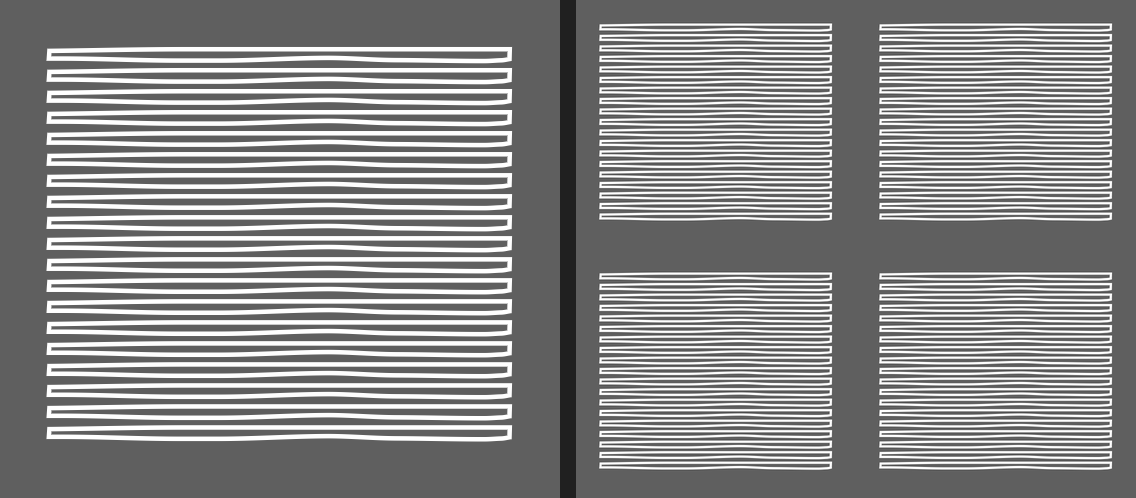
Left, the tile; right, the same tile 2 across and 2 down.
Reproduce this pattern procedurally as a Shadertoy shader.

```glsl
// Nineteen long, thin, hand-drawn white frames stacked on a plain grey ground.

const vec3 GROUND = vec3(0.373);
const vec3 INK = vec3(1.0);

// All lengths are fractions of the canvas width.
const float CANVAS_HEIGHT = 0.890625;
const float FRAME_COUNT = 19.0;
const float STACK_TOP = 0.0796;
const float PITCH = 0.03758;
const float STROKE = 0.0081;

// Upper outline: sags slightly towards the left end.
float upperEdge(float x) {
    return 0.0044 + 0.0034 * (1.0 - smoothstep(0.02, 0.33, x));
}

// Lower outline: a slow wave with a pinch right of centre and a rounded right end.
float lowerEdge(float x) {
    float y = 0.0292;
    y += 0.0036 * smoothstep(0.11, 0.32, x);
    y -= 0.0048 * smoothstep(0.39, 0.590, x);
    y += 0.0040 * smoothstep(0.585, 0.71, x);
    y += 0.0016 * smoothstep(0.70, 0.86, x);
    y -= 0.0014 * smoothstep(0.865, 0.90, x);
    y -= 0.0030 * smoothstep(0.895, 0.918, x);
    return y;
}

// Signed distance to the filled frame; y runs downwards inside its row.
float frameDistance(vec2 p) {
    float left = 0.0850 - 0.07 * p.y;
    float right = 0.9146 - 0.03 * p.y;
    float sides = max(left - p.x, p.x - right);
    float edges = max(upperEdge(p.x) - p.y, p.y - lowerEdge(p.x));
    return max(sides, edges);
}

// Keeps a band of the given width just inside the outline.
float outlineDistance(float d, float width) {
    return max(d, -d - width);
}

// Repeats rows a limited number of times, leaving an empty margin that tiles.
vec2 stackRows(vec2 p, float start, float pitch, float count) {
    float row = clamp(floor((p.y - start) / pitch), 0.0, count - 1.0);
    return vec2(p.x, p.y - start - row * pitch);
}

void mainImage(out vec4 fragColor, in vec2 fragCoord) {
    vec2 uv = fragCoord / iResolution.xy;
    vec2 p = vec2(uv.x, (1.0 - uv.y) * CANVAS_HEIGHT);
    float softness = 0.5 / iResolution.x;

    vec2 q = stackRows(p, STACK_TOP, PITCH, FRAME_COUNT);
    float d = outlineDistance(frameDistance(q), STROKE);
    float coverage = clamp(0.5 - 0.5 * d / softness, 0.0, 1.0);

    fragColor = vec4(mix(GROUND, INK, coverage), 1.0);
}
```
